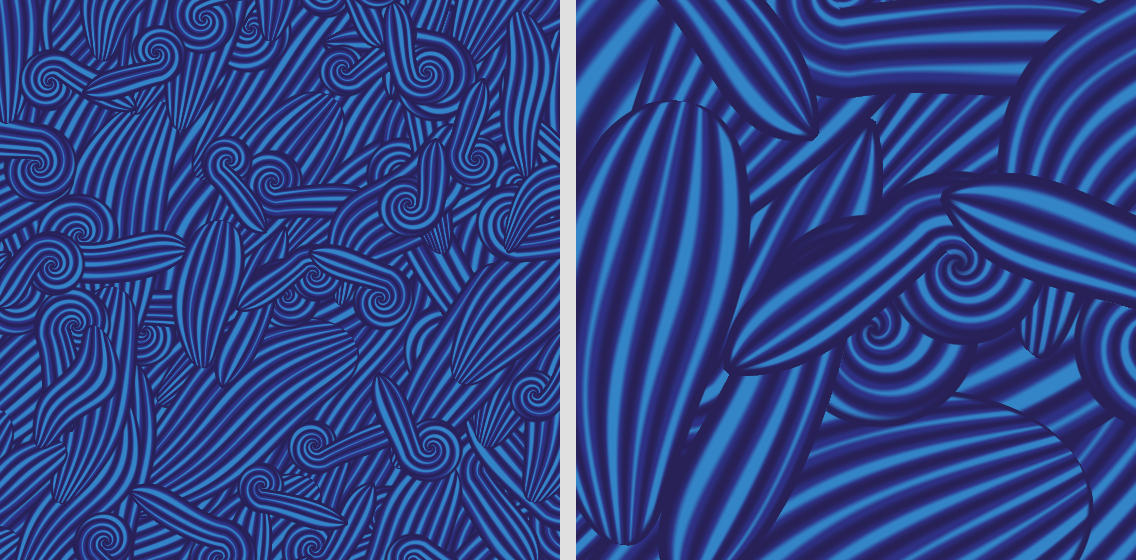
Left: the whole. Right: its middle third, enlarged.
Write a Shadertoy shader that draws this pattern.

```glsl
// Overlapping locks of wavy blue hair, some winding into spiral curls.
// Scattered layers of leaf-shaped locks and hooked curls are painted back to
// front; each maps a point to a strand number that shades dark-indigo-bright.

#define LAYERS 6
#define CELL_SIZE 0.37       // cell of the rearmost layer
#define CELL_SHRINK 0.035    // reduction of the cell per layer
#define STRAND_WIDTH 0.0225
#define OUTLINE 0.003
#define LEAN -0.5            // mean turn of the locks from the vertical
#define DARK vec3(0.155, 0.13, 0.345)
#define INDIGO vec3(0.18, 0.19, 0.52)
#define BRIGHT vec3(0.20, 0.52, 0.78)

const float TAU = 6.2831853;

// u: strand number, width: strand width, edge: inner distance, along: length
struct Strand { float u, width, edge, along; };

vec4 hash4(vec3 p) {
    vec4 q = fract(p.xyzx * vec4(0.1031, 0.1030, 0.0973, 0.1099));
    q += dot(q, q.wzxy + 33.33);
    return fract((q.xxyz + q.yzzw) * q.zywx);
}

vec2 rotate(vec2 p, float a) {
    float c = cos(a), s = sin(a);
    return vec2(c * p.x - s * p.y, s * p.x + c * p.y);
}

// Dark rim, indigo body and a bright core that swells along the strand
vec3 shade(Strand k, float seed) {
    vec4 h = hash4(vec3(floor(k.u), seed, 7.0));
    float x = fract(k.u);
    float body = 1.0 - 2.0 * abs(x - 0.5);
    float core = 1.0 - 2.0 * abs(x - 0.44 - 0.12 * h.x);
    core += 0.12 * sin(k.along * 22.0 + TAU * h.y) + 0.16 * (h.z - 0.5);
    float visible = smoothstep(0.003, 0.009, k.width) * smoothstep(0.0, 0.004, k.edge);
    vec3 col = mix(DARK, INDIGO, smoothstep(0.08, 0.6, body) * visible);
    return mix(col, BRIGHT, smoothstep(0.5, 0.9, core)
               * smoothstep(0.2, 0.55, body) * visible);
}

// Wavy lock; its outer strands run out at the rounded sides
Strand leafLock(vec2 p, float size, vec4 h) {
    float len = size * (0.6 + 0.25 * h.x);
    float s = p.y / len;
    float spine = len * (0.2 * (h.y - 0.35) * sin(3.8 * s) + 0.35 * (h.z - 0.5) * s * s);
    float maxHalf = size * (0.2 + 0.1 * h.w);
    float spread = maxHalf * max(1.0 - 0.62 * s * s, 0.1) * (1.0 + 0.25 * s);
    float halfWidth = maxHalf * sqrt(max(1.0 - s * s, 0.0)) * (1.0 + 0.25 * s);
    float x = p.x - spine;
    float count = floor(2.0 * maxHalf / STRAND_WIDTH + 0.5);
    float edge = abs(s) < 1.0 ? min(halfWidth, spread) - abs(x) : -1.0;
    return Strand((0.5 * x / spread + 0.5) * count, 2.0 * spread / count, edge, p.y);
}

// Spiral head whose outer strands run off into a tapering tail
Strand curlLock(vec2 p, float size, vec4 h) {
    float radius = size * (0.21 + 0.11 * h.x);
    float outer = floor(radius * 50.0 + 3.5);
    float arms = radius > 0.07 ? 4.0 : 3.0;
    float inner = outer - arms;

    // Tail above the axis, continuous with the spiral at y = 0
    float len = size * (0.58 + 0.25 * h.y);
    float s = p.y / len;
    if (s > 0.0 && s < 1.0) {
        float taper = max((1.0 - s * s * s) * (1.0 + 1.5 * s * s), 0.02);
        float bend = len * 0.9 * (h.z - 0.5) * s * s * (1.6 - s);
        float innerRadius = radius * inner * inner / (outer * outer);
        float middle = 0.5 * (radius + innerRadius);
        float offset = bend - p.x - middle;
        float edge = 0.5 * (radius - innerRadius) * taper - abs(offset);
        float q = max(offset / taper + middle, 0.0);
        float width = 2.0 * sqrt(q * radius) / outer * taper;
        if (edge > -OUTLINE) return Strand(outer * sqrt(q / radius), width, edge, p.y);
    }

    // Head, closing in slightly over one turn
    float r = length(p);
    float turn = fract(atan(-p.y, -p.x) / TAU + 1.0);
    float u = outer * sqrt(r / radius) + arms * turn;
    float width = 2.0 * sqrt(r * radius) / outer;
    float edge = radius * (1.0 - 0.3 * turn) - r;
    return Strand(u, width, edge, -turn * TAU * radius);
}

void mainImage(out vec4 fragColor, in vec2 fragCoord) {
    vec2 uv = fragCoord / iResolution.y;
    float pixel = 1.0 / iResolution.y;

    // Wavy strands filling the gaps at the back
    vec2 w = uv + 0.025 * sin(11.0 * uv.yx + vec2(0.0, 2.0))
                + 0.009 * sin(23.0 * uv.yx + vec2(1.0, 4.0));
    float across = dot(w, vec2(0.87, -0.5)) / STRAND_WIDTH;
    vec3 col = shade(Strand(across, STRAND_WIDTH, 1.0, uv.y), 3.0);

    for (int i = 0; i < LAYERS; i++) {
        float layer = float(i);
        float size = CELL_SIZE - CELL_SHRINK * layer;
        vec2 grid = uv + vec2(0.37, 0.23) * layer + 2.0;
        vec2 home = floor(grid / size);
        for (int j = 0; j < 9; j++) {
            vec2 cell = home + vec2(j % 3, j / 3) - 1.0;
            vec4 place = hash4(vec3(cell, layer + 11.0));
            vec4 form = hash4(vec3(cell, layer + 47.0));
            vec2 p = grid - (cell + 0.1 + 0.8 * place.xy) * size;
            float kind = hash4(vec3(cell, layer + 83.0)).x;
            if (place.w < 0.09 * layer || length(p) > size) continue;

            bool curled = kind < 0.15 + 0.13 * layer;
            float angle = curled ? TAU * place.z : LEAN + 1.3 * (place.z - 0.5);
            p = rotate(p, -angle);
            if (curled && form.w < 0.5) p.x = -p.x;
            Strand k;
            if (curled) k = curlLock(p, size, form);
            else k = leafLock(p, size, form);
            float cover = smoothstep(-OUTLINE - pixel, -OUTLINE + pixel, k.edge);
            if (cover > 0.0) col = mix(col, shade(k, dot(cell, vec2(3.0, 17.0)) + layer), cover);
        }
    }
    fragColor = vec4(col, 1.0);
}
```
